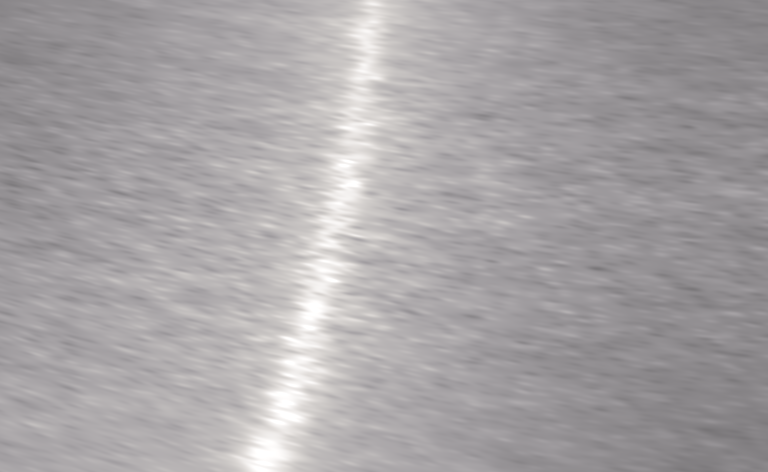
Reproduce this texture procedurally as a Shadertoy shader.

```glsl
// Brushed metal sheet under a soft light, with a ragged bright glint running down it.
// The brushing is cellular noise: each cell holds one stretched fibre, in four sizes.
// The fibres shade the sheet, scatter the glint, and lose fine detail out of focus.

const vec2  FINE_CELLS      = vec2(25.0, 132.0); // fibre cells per canvas height: along, across
const float LAYER_SCALE     = 0.56;              // size ratio from one layer to the next
const float LAYER_FADE      = 0.66;              // weight ratio from one layer to the next
const int   LAYERS          = 4;
const float FIBRE_SHARPNESS = 4.6;
const float FIBRE_CONTRAST  = 0.068;
const float FOCUS_HEIGHT    = 0.48;              // height of the sharpest band
const float FOCUS_RANGE     = 0.46;

const float BASE_GREY       = 0.583;
const float HALO_GAIN       = 0.125;
const float HALO_LEFT       = 0.50;
const float HALO_RIGHT      = 0.43;
const float SKIRT_GAIN      = 0.095;
const float SKIRT_WIDTH     = 0.115;
const float CORE_GAIN       = 0.165;
const float CORE_WIDTH_LOW  = 0.050;
const float CORE_WIDTH_HIGH = 0.030;
const float GLINT_SCATTER   = 0.020;             // sideways shift by the fibres
const float GLINT_SPARKLE   = 0.28;              // brightness change by the fibres

const vec3  COOL_TINT       = vec3(1.0, 0.978, 0.998);
const vec3  WARM_TINT       = vec3(1.0, 0.982, 0.970);
const vec3  PEAK_TINT       = vec3(1.0, 0.992, 0.988);

// Three random values in 0..1 for a cell
vec3 hash3(vec2 cell) {
    vec3 p = fract(cell.xyx * vec3(0.1031, 0.1030, 0.0973));
    p += dot(p, p.yxz + 33.33);
    return fract((p.xxy + p.yzz) * p.zyx);
}

float bell(float x, float width) {
    float t = x / width;
    return exp(-t * t);
}

// Sum of soft light and dark fibres, one scattered in each cell
float fibres(vec2 p) {
    vec2 home = floor(p);
    float sum = 0.0;
    for (int j = -1; j <= 1; j++) {
        for (int i = -1; i <= 1; i++) {
            vec2 cell = home + vec2(i, j);
            vec3 rnd = hash3(cell);
            vec2 offset = p - cell - rnd.xy;
            sum += (2.0 * rnd.z - 1.0) * exp(-FIBRE_SHARPNESS * dot(offset, offset));
        }
    }
    return sum;
}

// Brushing coordinates: along the strokes, and across them with a fanning tilt
vec2 brushSpace(vec2 pos) {
    float tilt = pos.x * (0.30 - 0.06 * pos.x) * (1.0 - 0.45 * pos.y);
    float across = pos.y + tilt;
    return vec2(pos.x, across * (0.92 + 0.10 * across));
}

// Layered fibres; the finer the layer, the more it fades out of focus
float brushing(vec2 strokes, float focus, float seed) {
    vec2 cells = FINE_CELLS;
    float weight = 1.0;
    float sum = 0.0;
    for (int k = 0; k < LAYERS; k++) {
        float keep = mix(min(0.28 + 0.24 * float(k), 1.0), 1.0, focus);
        sum += weight * keep * fibres(strokes * cells + 17.3 * float(k + 1) + seed);
        cells *= LAYER_SCALE;
        weight *= LAYER_FADE;
    }
    return sum;
}

void mainImage(out vec4 fragColor, in vec2 fragCoord) {
    vec2 pos = fragCoord / iResolution.y;
    float right = iResolution.x / iResolution.y;
    float focus = bell(pos.y - FOCUS_HEIGHT, FOCUS_RANGE);
    vec2 strokes = brushSpace(pos);
    float grain = brushing(strokes, focus, 0.0);
    float scatter = brushing(strokes, focus, 241.7);

    // Distance from the curved glint line, scattered by a second set of fibres
    float ridge = 0.56 + pos.y * (0.36 - 0.13 * pos.y);
    float smoothDist = pos.x - ridge;
    float dist = smoothDist + GLINT_SCATTER * scatter;

    // Broad sheen, falling off to the corners
    float halo = bell(smoothDist, smoothDist < 0.0 ? HALO_LEFT : HALO_RIGHT);
    float grey = BASE_GREY + HALO_GAIN * halo;
    grey -= 0.06 * smoothstep(0.5, 1.0, pos.x / right) * smoothstep(0.6, 0.0, pos.y);
    grey -= 0.05 * smoothstep(0.5, 1.0, pos.y) * (1.0 - halo);
    grey += 0.04 * smoothstep(0.75, 0.0, pos.x) * smoothstep(0.7, 0.1, pos.y);

    // Soft core, sparkling on the fibres, with slow knots along its length
    float knots = 0.94 + 0.10 * sin(25.0 * pos.y - 1.3) + 0.08 * sin(61.0 * pos.y + 0.8);
    float sparkle = max(1.0 + GLINT_SPARKLE * grain, 0.3);
    float coreWidth = mix(CORE_WIDTH_LOW, CORE_WIDTH_HIGH, pos.y);
    float core = bell(dist, coreWidth) * knots * sparkle * mix(1.12, 0.82, pos.y);
    float skirt = bell(dist, SKIRT_WIDTH) * mix(1.05, 0.85, pos.y);
    grey += SKIRT_GAIN * skirt + CORE_GAIN * core;

    // Brushed grain, a little stronger in the sheen
    grey += FIBRE_CONTRAST * grain * (0.78 + 0.25 * halo + 0.25 * skirt);

    // Cool shadows, warm lights, nearly white peak
    vec3 tint = mix(COOL_TINT, WARM_TINT, smoothstep(0.60, 0.84, grey));
    tint = mix(tint, PEAK_TINT, smoothstep(0.87, 1.0, grey));
    fragColor = vec4(clamp(grey * tint, 0.0, 1.0), 1.0);
}
```
